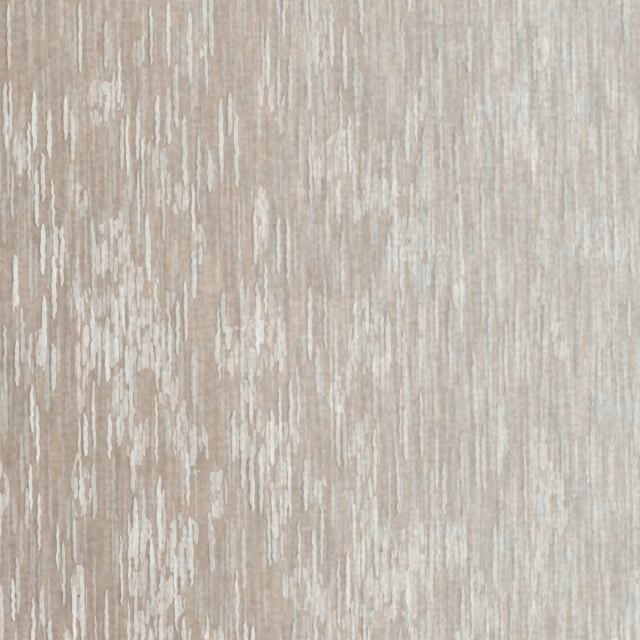
Reproduce this texture procedurally as a WebGL 2 fragment shader.

```glsl
#version 300 es
precision highp float;

uniform vec2 u_resolution;
out vec4 outColor;

const vec3 TAN_DARK = vec3(0.690, 0.632, 0.580);
const vec3 TAN_WARM = vec3(0.738, 0.682, 0.632);
const vec3 PALE_GREY = vec3(0.775, 0.748, 0.715);
const vec3 SILVER = vec3(0.868, 0.872, 0.850);
const vec3 MIST = vec3(0.800, 0.808, 0.790);

// Integer hash giving a value from 0 to 1
float hash(vec2 cell, float seed) {
    uvec2 q = uvec2(ivec2(floor(cell)) + 8192);
    uint h = q.x * 1597334677u ^ q.y * 3812015801u ^ uint(seed) * 2798796415u;
    h = (h ^ (h >> 15)) * 2246822519u;
    h = (h ^ (h >> 13)) * 3266489917u;
    return float((h ^ (h >> 16)) >> 8) / 16777216.0;
}

float valueNoise(vec2 p, float seed) {
    vec2 i = floor(p);
    vec2 f = fract(p);
    f = f * f * (3.0 - 2.0 * f);
    float low = mix(hash(i, seed), hash(i + vec2(1, 0), seed), f.x);
    float high = mix(hash(i + vec2(0, 1), seed), hash(i + vec2(1, 1), seed), f.x);
    return mix(low, high, f.y);
}

// Slender upright dashes, one per cell of staggered columns
float dashes(vec2 p, vec2 grid, float density, float thickness, float blur, float seed) {
    float coverage = 0.0;
    float column = floor(p.x * grid.x);
    for (int k = -1; k <= 1; k++) {
        float c = column + float(k);
        float y = p.y * grid.y + hash(vec2(c, 0), seed) * 7.0;
        vec2 cell = vec2(c, floor(y));
        float present = smoothstep(-0.04, 0.04, density - hash(cell, seed + 1.0));
        float halfLength = mix(0.26, 0.48, hash(cell, seed + 2.0));
        float t = fract(y) - 0.5 - (hash(cell, seed + 3.0) - 0.5) * (1.0 - 2.0 * halfLength);
        float center = (c + 0.5 + 0.6 * (hash(cell, seed + 4.0) - 0.5)) / grid.x;
        center += 0.0022 * t * (hash(cell, seed + 8.0) - 0.3);
        float ragged = (valueNoise(vec2(c * 3.0, p.y * 130.0), seed + 5.0) - 0.5) * 0.0024;
        float taper = sqrt(max(0.0, 1.0 - pow(abs(t) / halfLength, 4.0)));
        float halfWidth = thickness * mix(0.6, 1.2, hash(cell, seed + 6.0)) * taper;
        float d = abs(p.x - center + ragged) - halfWidth;
        float ends = smoothstep(0.0, 0.3, taper);
        float strength = mix(0.65, 1.0, hash(cell, seed + 7.0));
        coverage = max(coverage, present * ends * strength * smoothstep(blur, -blur, d));
    }
    return coverage;
}

// Warm ground fading to pale grey on the right
vec3 ground(vec2 p, float sheen) {
    float warmth = smoothstep(-0.1, 0.5, p.x + 0.3 * (p.y - 0.5));
    return mix(mix(TAN_DARK, TAN_WARM, warmth), PALE_GREY, sheen);
}

// Fine threads of the cloth, centred on zero, with a slight tint
vec3 weave(vec2 p) {
    float upright = valueNoise(p * vec2(210.0, 14.0), 70.0) - 0.5;
    float level = valueNoise(p * vec2(90.0, 230.0), 71.0) - 0.5;
    float grain = valueNoise(p * vec2(240.0, 190.0), 72.0) - 0.5;
    float tint = valueNoise(p * vec2(110.0, 40.0), 73.0) - 0.5;
    float light = upright * 0.085 + level * 0.035 + grain * 0.060;
    return vec3(light) + tint * vec3(0.020, -0.002, -0.018);
}

void main() {
    float pixel = 1.0 / min(u_resolution.x, u_resolution.y);
    vec2 p = gl_FragCoord.xy * pixel;
    float blur = max(0.0011, 0.7 * pixel);
    vec2 lean = vec2(p.x + 0.015 * p.y, p.y);

    float sheen = smoothstep(0.2, 1.0, p.x + 0.08 * (p.y - 0.5));
    float lower = 1.0 - p.y;
    float cluster = valueNoise(p * vec2(9.0, 7.0), 60.0) - 0.5;
    float patches = valueNoise(p * vec2(32.0, 13.0), 61.0);

    // Faint threads over the whole cloth
    float faintDensity = 0.36 + 0.32 * sheen + 0.3 * cluster;
    float faint = dashes(lean, vec2(150.0, 8.0), faintDensity, 0.0022, blur, 10.0);
    float faintWide = dashes(lean, vec2(95.0, 9.0), faintDensity - 0.08, 0.0030, blur, 30.0);

    // Bold dashes with a shaded flank
    vec2 boldGrid = vec2(82.0, 8.0);
    float boldDensity = 0.36 + 0.14 * lower + 0.06 * sheen + 0.2 * cluster;
    float bold = dashes(lean, boldGrid, boldDensity, 0.0031, blur, 20.0);
    float shade = dashes(lean + vec2(0.0034, 0.0), boldGrid, boldDensity, 0.0031, blur, 20.0);

    // Ragged bunches of touching threads
    float bunchDensity = smoothstep(0.56, 0.82, patches + 0.20 * (lower - 0.5) + 0.15 * cluster);
    float bunch = dashes(lean, vec2(150.0, 15.0), bunchDensity, 0.0034, blur, 40.0);

    vec3 color = ground(p, sheen);
    color *= 1.0 - 0.085 * shade * (1.0 - 0.4 * sheen);
    color = mix(color, MIST, max(faint, faintWide) * mix(0.55, 0.75, sheen));
    color = mix(color, SILVER, bunch * mix(0.75, 0.65, sheen));
    color = mix(color, SILVER, bold * mix(0.95, 0.55, sheen));
    color += weave(lean);

    outColor = vec4(clamp(color, 0.0, 1.0), 1.0);
}
```
